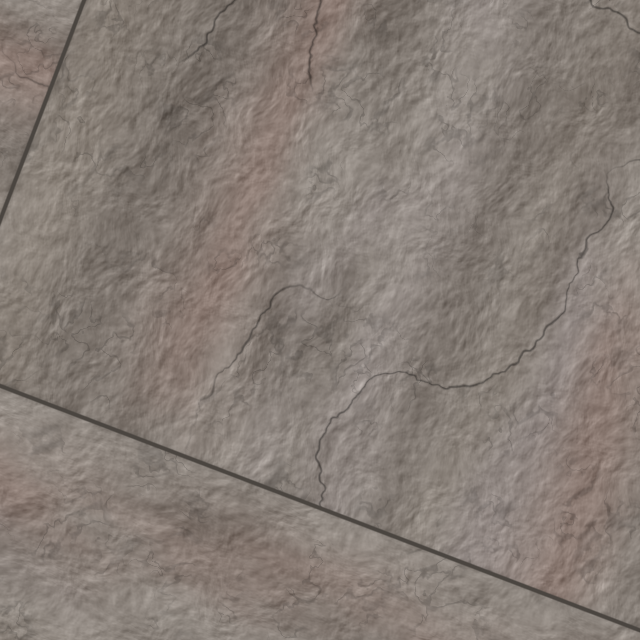
This texture is drawn by a WebGL 2 fragment shader. Its source:

```glsl
#version 300 es
precision highp float;
// Large slate floor tiles laid on a turned grid with thin dark joints.
// Each tile has soft colour bands along its grain, a lit gritty relief and
// jagged cracks; the grain turns by a quarter from one tile to the next.

#define TILE 1.3
#define ORIGIN vec2(-0.234, 0.371)
#define TURN 0.365
#define JOINT_HALF 0.0031
#define RELIEF 0.52
#define CRACK_HALF 0.0011
#define DARK vec3(0.430, 0.397, 0.370)
#define GREY vec3(0.580, 0.550, 0.522)
#define ROSE vec3(0.555, 0.467, 0.433)
#define LILAC vec3(0.615, 0.577, 0.570)
#define BEIGE vec3(0.540, 0.500, 0.457)
#define GROUT vec3(0.290, 0.270, 0.250)

uniform vec2 u_resolution;
out vec4 outColor;

float hash(vec2 p) {
    vec3 q = fract(vec3(p.xyx) * 0.1031);
    q += dot(q, q.yzx + 33.33);
    return fract((q.x + q.y) * q.z);
}

float noise(vec2 p) {
    vec2 i = floor(p), f = fract(p);
    f = f * f * (3.0 - 2.0 * f);
    return mix(mix(hash(i), hash(i + vec2(1, 0)), f.x),
               mix(hash(i + vec2(0, 1)), hash(i + vec2(1, 1)), f.x), f.y);
}

// Four octaves, each turned to hide the lattice; range 0 to 1
float fbm(vec2 p) {
    float sum = 0.0, amp = 0.5;
    for (int i = 0; i < 4; i++) {
        sum += amp * noise(p);
        p = mat2(1.6, 1.2, -1.2, 1.6) * p + 17.3;
        amp *= 0.5;
    }
    return sum / 0.9375;
}

float band(float x, float centre, float width) {
    float t = (x - centre) / width;
    return exp(-t * t);
}

// One at the middle value of a noise, falling off to both sides
float ridge(float n) {
    return 1.0 - abs(2.0 * n - 1.0);
}

// Rough stone height: gritty grain plus creased ledges in places
float height(vec2 s) {
    vec2 q = s + 0.02 * vec2(noise(s * 19.0), noise(s * 19.0 + 41.0));
    float crease = ridge(fbm(q * vec2(19.0, 11.0)));
    float ledges = smoothstep(0.40, 0.80, noise(s * 4.0 + 9.0));
    float grit = noise(q * vec2(125.0, 95.0));
    return 0.85 * fbm(q * vec2(46.0, 34.0)) + 0.20 * grit + 0.28 * ledges * crease * crease;
}

// Smooth field bent by jagged noise; its level line is a crack
float crackField(vec2 s) {
    vec2 jag = vec2(fbm(s * 17.0 + 3.0), fbm(s * 17.0 + 53.0)) - 0.5;
    return noise((s + 0.065 * jag) * vec2(4.6, 3.2) + 5.7);
}

float crackDistance(vec2 s) {
    const vec2 e = vec2(0.0015, 0.0);
    float f = crackField(s);
    vec2 slope = vec2(crackField(s + e.xy) - f, crackField(s + e.yx) - f) / e.x;
    return abs(f - 0.5) / max(length(slope), 1.5);
}

void main() {
    float px = 1.0 / u_resolution.y;
    vec2 p = gl_FragCoord.xy * px;
    float c = cos(TURN), sn = sin(TURN);

    // Turned grid, tile index and position within the tile
    vec2 uv = vec2(c * p.x - sn * p.y, sn * p.x + c * p.y) - ORIGIN;
    vec2 id = floor(uv / TILE);
    vec2 local = uv - id * TILE;
    bool crosswise = mod(id.x + id.y, 2.0) > 0.5;

    // Grain space: x runs across the grain, y along it
    vec2 grain = crosswise ? local.yx - vec2(0.14, 0.0) : local;
    vec2 s = grain + id * vec2(7.3, 3.7) + 20.0;
    vec2 light = vec2(-0.85, 0.53);
    if (crosswise) light = light.yx;

    // Soft streaks of colour
    float x = grain.x + 0.10 * (fbm(s * vec2(6.0, 3.0)) - 0.5);
    float patches = fbm(s * vec2(6.0, 3.0) + 3.1);
    float tone = fbm(s * vec2(13.0, 4.0));
    float dark = band(x, 0.20, 0.075) + 0.8 * band(x, 0.70, 0.05);
    float rose = band(x, 0.355, 0.08) + band(x, 1.0, 0.075);
    float lilac = band(x, 0.57, 0.09) + band(x, 0.90, 0.06);
    float beige = band(x, 0.07, 0.09) + 0.5 * band(x, 0.80, 0.06);
    vec3 col = mix(DARK, GREY, smoothstep(0.06, 0.82, tone + 0.07));
    col = mix(col, BEIGE, 0.4 * beige);
    col = mix(col, DARK, 0.60 * dark * smoothstep(0.15, 0.55, patches));
    col = mix(col, ROSE, 0.65 * rose * smoothstep(0.2, 0.65, patches));
    col = mix(col, LILAC, 0.55 * lilac * smoothstep(0.3, 0.7, patches));

    // Lit relief and fine mottling
    vec2 stepUp = 0.0015 * light;
    float lit = height(s - stepUp) - height(s + stepUp);
    col += RELIEF * clamp(lit, -0.25, 0.25);
    col += 0.11 * (fbm(s * vec2(95.0, 70.0)) - 0.5);

    // Short curled dark marks
    float curl = ridge(noise(s * vec2(52.0, 40.0) + 3.0 * fbm(s * 32.0)));
    float scattered = smoothstep(0.40, 0.80, noise(s * 20.0 + 29.0));
    col *= 1.0 - 0.13 * smoothstep(0.72, 0.98, curl) * scattered;

    // Jagged cracks that thin out and vanish, each with a pale lip
    float sparse = smoothstep(0.50, 0.72, noise(s * 4.1 + 13.0));
    float gap = crackDistance(s);
    float halfWidth = CRACK_HALF * (0.3 + 1.2 * noise(s * 25.0));
    float crack = 1.0 - smoothstep(halfWidth - px, halfWidth + 1.3 * px, gap);
    col += 0.02 * sparse * band(gap, 0.006, 0.003);
    col *= 1.0 - 0.36 * crack * sparse;

    // Joints with a slightly shaded edge
    vec2 edge = min(local, TILE - local);
    float d = min(edge.x, edge.y);
    col *= 1.0 - 0.15 * exp(-d / 0.005);
    col = mix(GROUT, col, smoothstep(JOINT_HALF - px, JOINT_HALF + px, d));
    outColor = vec4(col, 1.0);
}
```
